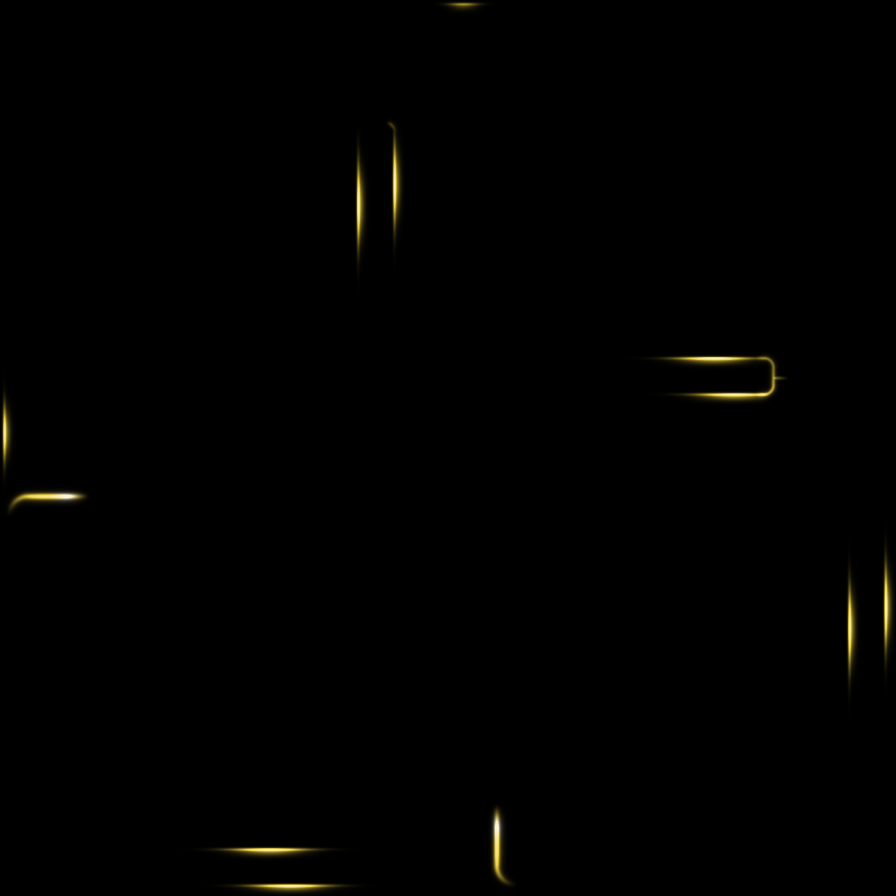
Reproduce this background procedurally as a three.js fragment shader.

```glsl
// Gold light streaks on black: staggered pairs along two upright and two level lanes,
// two bent streaks and a rounded bracket. Each streak is a thin Gaussian line with a
// softer one-sided glow; bends and brackets are distance functions. Space runs y down.
varying vec2 vUv;

const vec3 GOLD = vec3(0.94, 0.82, 0.25);
const vec3 PALE = vec3(1.0, 0.96, 0.70);
const vec3 WHITE = vec3(1.0, 0.98, 0.93);

const float FIRST_LANE = 0.3998;      // lane of the first pair
const float LANE_STEP = 0.5482;       // to the lane of the second pair
const float PAIR_GAP = 0.0404;        // between the two streaks of a pair
const float PAIR_SHIFT = 0.0229;      // stagger along the pair
const float STREAK_LENGTH = 0.042;
const float LINE_WIDTH = 0.0018;
const float GLOW_WIDTH = 0.0056;
const float UPRIGHT_END = 0.141;
const float LEVEL_END = 0.857;
const float BEND_RADIUS = 0.0208;
const float CORNER_RADIUS = 0.0104;

float bell(float x, float width) {
    float k = x / width;
    return exp(-k * k);
}

// q.x runs along the streak, q.y across it toward the glowing side.
float streak(vec2 q, float len) {
    float line = bell(q.y, LINE_WIDTH) * bell(q.x, len);
    float glow = bell(q.y, GLOW_WIDTH) * bell(q.x, len * 0.78);
    return 0.95 * line + 0.80 * glow * smoothstep(-0.002, 0.001, q.y);
}

// Straight for q.x > 0, then a quarter arc toward positive q.y.
// Returns intensity and the share of white near the tip.
vec2 bentStreak(vec2 q) {
    vec2 toCentre = vec2(-q.x, BEND_RADIUS - q.y);
    float onArc = step(q.x, 0.0);
    float angle = atan(max(toCentre.x, 0.0), toCentre.y);
    float dist = mix(q.y, BEND_RADIUS - length(toCentre), onArc);
    float s = mix(q.x, -BEND_RADIUS * angle, onArc);
    float along = smoothstep(-0.037, 0.018, s) * (1.0 - smoothstep(0.040, 0.070, s));
    float light = bell(dist, 0.0029) + 0.28 * bell(dist - 0.001, 0.0058);
    return vec2(1.05 * light * along, 0.9 * bell(s - 0.046, 0.015) * along);
}

// Closed end of a rounded bar: q.x is zero at the end, q.y at the middle.
float bracket(vec2 q) {
    vec2 halfSize = vec2(0.1, 0.5 * PAIR_GAP);
    vec2 corner = abs(q + vec2(halfSize.x, 0.0)) - halfSize + CORNER_RADIUS;
    float dist = length(max(corner, 0.0)) - CORNER_RADIUS;
    float light = bell(dist, 0.0019) + 0.25 * bell(dist, 0.0045);
    return light * smoothstep(-0.022, -0.008, q.x);
}

void main() {
    vec2 p = vec2(vUv.x, 1.0 - vUv.y);
    float light = 0.0;
    float white = 0.0;

    // Staggered pairs, upright and level
    float uprightMask = smoothstep(UPRIGHT_END - 0.004, UPRIGHT_END + 0.008, p.y);
    float levelMask = 1.0 - smoothstep(LEVEL_END - 0.008, LEVEL_END + 0.004, p.x);
    for (int pair = 0; pair < 2; pair++) {
        float k = float(pair);
        for (int side = 0; side < 2; side++) {
            float j = float(side);
            float lane = FIRST_LANE + LANE_STEP * k + PAIR_GAP * j;
            float uprightMid = 0.2279 + 0.4726 * k - PAIR_SHIFT * j;
            float levelMid = 0.7969 - 0.4961 * k + PAIR_SHIFT * j;
            light += uprightMask * streak(vec2(p.y - uprightMid, p.x - lane), STREAK_LENGTH);
            light += levelMask * streak(vec2(p.x - levelMid, p.y - lane), STREAK_LENGTH);
        }
    }

    // Short streaks at the left and top edges
    light += 0.90 * streak(vec2(p.y - 0.483, p.x - 0.0048), 0.029);
    light += 0.42 * streak(vec2(p.x - 0.517, p.y - 0.0045), 0.017);

    // Bent streaks, a quarter turn apart
    vec2 levelBend = bentStreak(p - vec2(0.0313, 0.5540));
    vec2 uprightBend = bentStreak(vec2(0.9661 - p.y, p.x - 0.5545));
    light += levelBend.x + uprightBend.x;
    white += levelBend.y + uprightBend.y;

    // Bracket closing the level pair, with its small tick
    float middle = FIRST_LANE + 0.5 * PAIR_GAP;
    vec2 end = p - vec2(0.8632, middle);
    light += bracket(end) * mix(0.42, 0.65, smoothstep(-0.01, 0.02, end.y));
    float tick = smoothstep(-0.001, 0.002, end.x) * (1.0 - smoothstep(0.003, 0.018, end.x));
    light += 0.38 * tick * bell(end.y - 0.002, 0.0018);

    // Faint corner above the first upright pair
    float corner = bracket(vec2(0.137 - p.y, p.x - middle));
    light += 0.28 * corner * smoothstep(0.430, 0.438, p.x) * (1.0 - uprightMask);

    // Dim light is gold, strong light pales
    vec3 colour = mix(GOLD, PALE, smoothstep(0.85, 1.7, light));
    colour = mix(colour, WHITE, clamp(white, 0.0, 1.0));
    gl_FragColor = vec4(colour * min(light, 1.0), 1.0);
}
```
